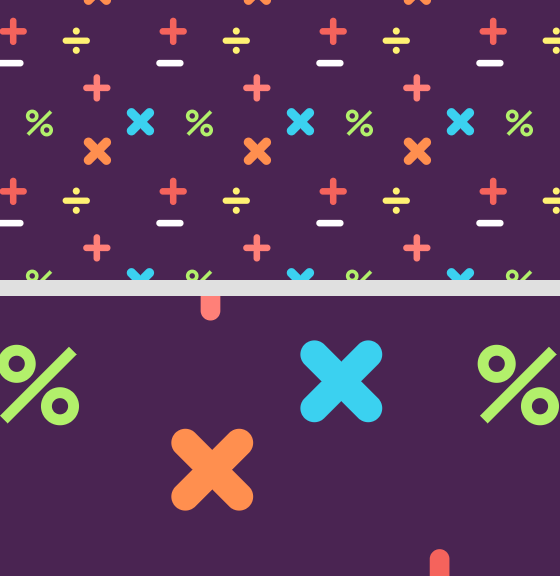
Top: the whole. Bottom: its middle third, enlarged.
Write a Shadertoy shader that draws this pattern.

```glsl
// Repeating tile of rounded arithmetic symbols on a plum ground.
#define ROWS 1.75      // tiles down the canvas
#define TILE 219.43    // tile side in drawing units
#define REACH 18.7     // half extent of a symbol
#define THIN 4.5       // half width of plus, minus and divide strokes
#define THICK 6.4      // half width of cross strokes
#define DOT 4.8        // radius of the divide dots
#define RING 6.2       // centre-line radius of the percent rings
#define RING_HALF 2.5  // half width of percent strokes
#define GROUND vec3(0.29, 0.14, 0.32)

// Offset from a symbol centre, wrapped around the tile
vec2 wrapTo(vec2 p, vec2 centre) {
    return (fract((p - centre) / TILE + 0.5) - 0.5) * TILE;
}

vec2 turn45(vec2 p) {
    return vec2(p.x + p.y, p.y - p.x) * sqrt(0.5);
}

// Horizontal round-ended bar with the given overall half length
float sdBar(vec2 p, float halfLength, float radius) {
    p.x = max(abs(p.x) - halfLength + radius, 0.0);
    return length(p) - radius;
}

float sdPlus(vec2 p, float halfLength, float radius) {
    return min(sdBar(p, halfLength, radius), sdBar(p.yx, halfLength, radius));
}

float sdCross(vec2 p) {
    float diagonal = (REACH - THICK) * sqrt(2.0) + THICK;
    return sdPlus(turn45(p), diagonal, THICK);
}

float sdDivide(vec2 p) {
    float dots = length(vec2(p.x, abs(p.y) - 13.2)) - DOT;
    return min(sdBar(p, REACH, THIN - 0.2), dots);
}

// Square-ended slash between two rings
float sdPercent(vec2 p) {
    vec2 edge = abs(turn45(p)) - vec2(RING_HALF, 22.3);
    float slash = length(max(edge, 0.0)) + min(max(edge.x, edge.y), 0.0);
    slash = min(slash, 1e3);
    vec2 offset = vec2(9.9, 9.7);
    float centre = min(length(p - offset), length(p + offset));
    return min(slash, abs(centre - RING) - RING_HALF);
}

void paint(inout vec3 colour, vec3 ink, float dist, float pixel) {
    colour = mix(colour, ink, clamp(0.5 - dist / pixel, 0.0, 1.0));
}

void mainImage(out vec4 fragColor, in vec2 fragCoord) {
    // Drawing units, measured down from the top left
    float pixel = TILE * ROWS / iResolution.y;
    vec2 p = vec2(fragCoord.x, iResolution.y - fragCoord.y) * pixel;
    vec3 colour = GROUND;

    // Plus signs
    paint(colour, vec3(0.96, 0.39, 0.36), sdPlus(wrapTo(p, vec2(18.1, 43.0)), REACH, THIN), pixel);
    paint(colour, vec3(1.0, 0.50, 0.47), sdPlus(wrapTo(p, vec2(132.8, 120.5)), REACH, THIN), pixel);

    // Divide and minus
    paint(colour, vec3(1.0, 0.95, 0.45), sdDivide(wrapTo(p, vec2(104.6, 55.8))), pixel);
    paint(colour, vec3(1.0), sdBar(wrapTo(p, vec2(13.6, 86.6)), REACH, THIN), pixel);

    // Percent: the slash rises to the right
    paint(colour, vec3(0.70, 0.94, 0.42), sdPercent(wrapTo(p, vec2(54.1, 168.7))), pixel);

    // Multiplication crosses
    paint(colour, vec3(0.23, 0.82, 0.94), sdCross(wrapTo(p, vec2(192.6, 167.0))), pixel);
    paint(colour, vec3(1.0, 0.56, 0.31), sdCross(wrapTo(p, vec2(133.6, 207.4))), pixel);

    fragColor = vec4(colour, 1.0);
}
```
